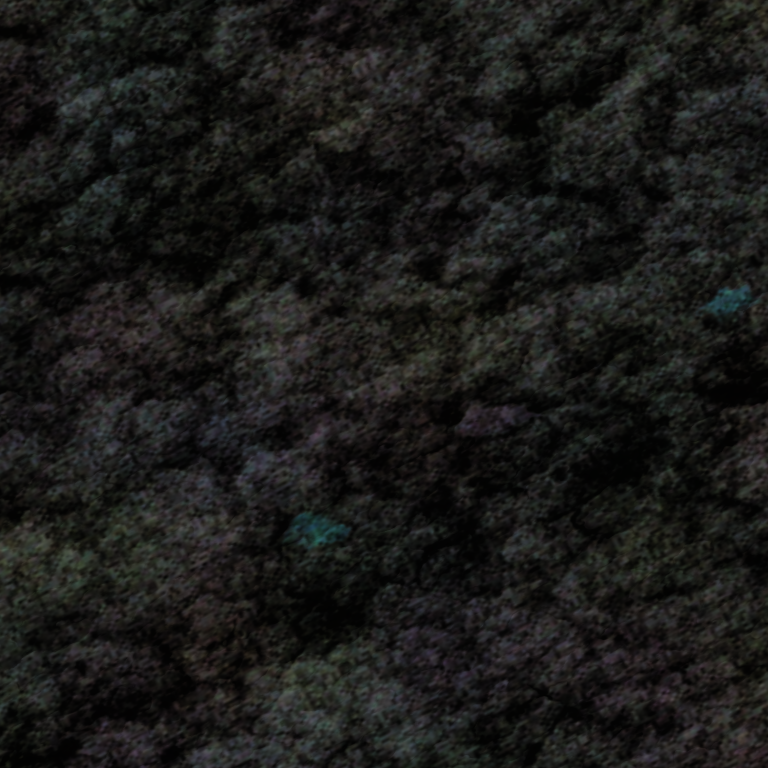
Give the GLSL for this texture, as a WebGL 2 fragment shader.

```glsl
#version 300 es
precision highp float;
// Dark crumbly soil: slanted clumps with black crevices, fine grain and rare tinted minerals.

uniform vec2 u_resolution;
out vec4 fragColor;

const float SLANT = 0.48;                  // direction of the clumps, radians
const vec2 STRETCH = vec2(0.76, 1.24);     // cell density along and across the slant
const float COARSE_SCALE = 7.0;            // clumps across the canvas, coarsest layer
const float LAYER_RATIO = 2.15;            // scale step between clump layers
const vec3 LAYER_WEIGHT = vec3(0.75, 0.8, 0.5);
const float RAGGEDNESS = 1.2;              // warping of clump outlines
const float CREVICE_WIDTH = 0.36;
const float TOP_LIGHT = 1.4;
const float DETAIL = 2.5;
const float DRIFT = 1.6;                   // broad light and dark bands
const float GRAIN = 2.3;
const vec2 GRAIN_SCALE = vec2(170.0, 240.0);
const float MEAN_TONE = 0.088;
const float CONTRAST = 0.070;
const float BLACK_LEVEL = 0.008;
const float MINERAL_SHARE = 0.022;
const float MINERAL_LIFT = 0.4;
const vec3 SHADOW_TINT = vec3(1.04, 1.0, 0.92);
const vec3 LIGHT_TINT = vec3(0.97, 1.01, 1.01);
const vec3 TEAL = vec3(0.62, 1.10, 1.22);
const vec3 GREEN = vec3(0.82, 1.14, 0.94);
const vec3 VIOLET = vec3(1.06, 0.93, 1.16);

// Integer hash of a lattice cell, three values in 0..1
vec3 hash(vec2 cell, int seed) {
  uvec3 v = uvec3(ivec3(ivec2(cell), seed)) * 1664525u + 1013904223u;
  v.x += v.y * v.z; v.y += v.z * v.x; v.z += v.x * v.y;
  v ^= v >> 16u;
  v.x += v.y * v.z; v.y += v.z * v.x; v.z += v.x * v.y;
  return vec3(v >> 8u) / 16777216.0;
}

// Smooth value noise, three independent channels
vec3 noise(vec2 p, int seed) {
  vec2 cell = floor(p), f = fract(p);
  f = f * f * (3.0 - 2.0 * f);
  vec3 low = mix(hash(cell, seed), hash(cell + vec2(1, 0), seed), f.x);
  vec3 high = mix(hash(cell + vec2(0, 1), seed), hash(cell + vec2(1, 1), seed), f.x);
  return mix(low, high, f.y);
}

vec3 fbm(vec2 p, int seed) {
  vec3 sum = vec3(0.0);
  float amplitude = 0.53;
  for (int i = 0; i < 4; i++) {
    sum += amplitude * noise(p, seed + i);
    p = mat2(0.8, 0.6, -0.6, 0.8) * p * 2.03;
    amplitude *= 0.5;
  }
  return sum;
}

// Cellular clumps: x tone, y body mask (0 in crevices), z cell value, w mineral kind
vec4 clumps(vec2 p, int seed) {
  p += RAGGEDNESS * (fbm(p * 1.6, seed + 10).xy - 0.5);
  vec2 home = floor(p), nearestCell = home, offset = vec2(0.0);
  float nearest = 9.0, second = 9.0;
  for (int y = -1; y <= 1; y++) {
    for (int x = -1; x <= 1; x++) {
      vec2 cell = home + vec2(x, y);
      vec2 toCentre = p - cell - hash(cell, seed).xy;
      float d = length(toCentre);
      if (d < nearest) {
        second = nearest;
        nearest = d;
        nearestCell = cell;
        offset = toCentre;
      } else {
        second = min(second, d);
      }
    }
  }
  float body = smoothstep(0.0, CREVICE_WIDTH, second - nearest);
  vec2 id = hash(nearestCell, seed + 1).xy;
  float tone = body * (0.9 + TOP_LIGHT * offset.y + id.x - 0.5) - 0.58;
  return vec4(tone, body, id);
}

void main() {
  vec2 p = gl_FragCoord.xy / min(u_resolution.x, u_resolution.y);
  float c = cos(SLANT), s = sin(SLANT);
  vec2 along = mat2(c, -s, s, c) * p;

  // Clump layers from coarse to fine; minerals sit in the middle layer
  float tone = 0.0, mineral = 0.0, kind = 0.0, scale = COARSE_SCALE;
  for (int i = 0; i < 3; i++) {
    vec4 layer = clumps(along * STRETCH * scale + 3.7, 100 * (i + 1));
    tone += LAYER_WEIGHT[i] * layer.x;
    if (i == 1) {
      mineral = layer.y * step(1.0 - MINERAL_SHARE, layer.z);
      kind = layer.w;
    }
    scale *= LAYER_RATIO;
  }

  // Broad bands, rough surface and grain that fades in the shadows
  tone += DRIFT * (noise(along * vec2(3.0, 7.0), 500).x - 0.5);
  tone += DETAIL * (fbm(along * vec2(34.0, 46.0), 510).x - 0.5);
  vec3 grain = noise(along * GRAIN_SCALE, 520) - 0.5;
  tone += GRAIN * grain.x * mix(0.5, 1.0, smoothstep(-1.0, 0.5, tone));
  tone += MINERAL_LIFT * mineral;

  // Soft black floor, then tint
  float level = MEAN_TONE + CONTRAST * tone;
  level = BLACK_LEVEL + 0.5 * (level + sqrt(level * level + 0.0003));
  vec3 tint = mix(SHADOW_TINT, LIGHT_TINT, smoothstep(0.07, 0.24, level));
  tint += 0.22 * (noise(p * 7.0, 530) - 0.5);
  tint += 0.24 * (noise(along * GRAIN_SCALE * 0.6, 540) - 0.5);
  vec3 mineralTint = kind < 0.4 ? TEAL : (kind < 0.7 ? GREEN : VIOLET);
  tint *= mix(vec3(1.0), mineralTint, mineral);
  fragColor = vec4(clamp(level * tint, 0.0, 1.0), 1.0);
}
```
